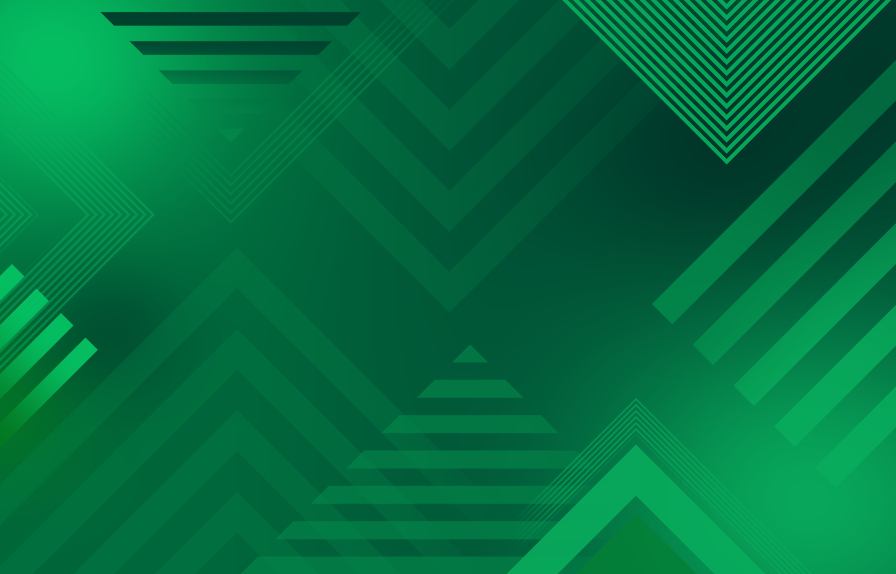
This background is drawn by a Shadertoy shader. Its source:

```glsl
// Green geometric backdrop: chevrons, striped triangles and diagonal bars over soft glows.

const vec3 FOREST = vec3(0.00, 0.40, 0.23);
const vec3 DEEP = vec3(0.00, 0.32, 0.21);
const vec3 SHADE = vec3(0.00, 0.19, 0.15);
const vec3 LEAF = vec3(0.01, 0.53, 0.29);
const vec3 EMERALD = vec3(0.03, 0.67, 0.36);
const vec3 BRIGHT = vec3(0.02, 0.76, 0.39);
const vec3 MOSS = vec3(0.01, 0.47, 0.13);

// Soft round falloff, 1 at the centre.
float glow(vec2 p, vec2 centre, vec2 radius) {
    vec2 q = (p - centre) / radius;
    return exp(-dot(q, q));
}

// Depth inside a right-angled wedge that opens along axis.
float wedge(vec2 p, vec2 tip, vec2 axis) {
    vec2 q = p - tip;
    return dot(q, axis) - abs(dot(q, vec2(-axis.y, axis.x)));
}

// Smooth mask of lo < d < hi.
float span(float d, float lo, float hi, float soft) {
    return smoothstep(-soft, soft, d - lo) * smoothstep(-soft, soft, hi - d);
}

// Smooth repeating stripes, each starting at a multiple of period.
float stripes(float d, float period, float duty, float soft) {
    float offset = abs(fract(d / period - 0.5 * duty + 0.5) - 0.5) * period;
    return 1.0 - smoothstep(-soft, soft, offset - 0.5 * duty * period);
}

// Glows and shadows beneath the shapes.
vec3 backdrop(vec2 p) {
    vec3 col = mix(FOREST, DEEP, smoothstep(0.35, 0.95, p.x));
    col = mix(col, SHADE, 0.90 * glow(p, vec2(1.27, 0.73), vec2(0.27, 0.23)));
    col = mix(col, SHADE, 0.75 * glow(p, vec2(1.54, 0.90), vec2(0.26, 0.30)));
    col = mix(col, EMERALD, 0.95 * glow(p, vec2(1.41, 0.13), vec2(0.38, 0.32)));
    col = mix(col, BRIGHT, 0.95 * glow(p, vec2(0.09, 0.90), vec2(0.30, 0.27)));
    col = mix(col, MOSS, 0.75 * glow(p, vec2(0.0, 0.29), vec2(0.16, 0.15)));
    return mix(col, SHADE, 0.45 * glow(p, vec2(0.19, 0.42), vec2(0.13, 0.12)));
}

// Wide faint chevrons across the middle.
vec3 wideChevrons(vec3 col, vec2 p, float soft) {
    float d = wedge(p, vec2(0.783, 0.455), vec2(0.0, 1.0));
    float fade = 1.0 - smoothstep(0.75, 1.20, p.x);
    float m = span(d, 0.0, 0.50, soft) * stripes(d, 0.141, 0.51, soft);
    col = mix(col, LEAF, m * (0.08 + 0.17 * fade) * smoothstep(0.42, 0.62, p.x));

    d = wedge(p, vec2(0.413, 0.569), vec2(0.0, -1.0));
    m = span(d, 0.0, 0.56, soft) * stripes(d, 0.142, 0.5, soft);
    return mix(col, LEAF, m * 0.27 * (1.0 - smoothstep(0.65, 0.92, p.x)));
}

// Triangles cut into level bars.
vec3 stripedTriangles(vec3 col, vec2 p, float soft) {
    vec2 tip = vec2(0.402, 0.752);
    float h = p.y - tip.y;
    float m = span(wedge(p, tip, vec2(0.0, 1.0)), 0.0, 1.0, soft);
    m *= span(h, 0.0, 0.228, soft) * stripes(h, 0.0508, 0.47, soft);
    col = mix(col, LEAF, m * 0.8 * (1.0 - smoothstep(0.02, 0.08, h)));
    col = mix(col, mix(DEEP, SHADE, 0.5), m * smoothstep(0.05, 0.20, h));

    tip = vec2(0.819, 0.400);
    h = tip.y - p.y;
    m = span(wedge(p, tip, vec2(0.0, -1.0)), 0.0, 1.0, soft);
    m *= stripes(h, 0.0616, 0.51, soft);
    return mix(col, LEAF, m * 0.62 * (1.0 - smoothstep(0.90, 1.15, p.x)));
}

// Chevrons built from fine parallel lines.
vec3 lineChevrons(vec3 col, vec2 p, float soft) {
    float d = wedge(p, vec2(0.402, 0.610), vec2(0.0, 1.0));
    float m = span(d, 0.0, 0.093, soft) * stripes(d, 0.0163, 0.35, soft);
    col = mix(col, LEAF, m * 0.6 * smoothstep(0.22, 0.36, p.x) * smoothstep(1.05, 0.85, p.y));

    d = wedge(p, vec2(0.270, 0.626), vec2(-1.0, 0.0));
    m = span(d, 0.0, 0.128, soft) + span(d, 0.203, 0.40, soft);
    col = mix(col, EMERALD, m * stripes(d, 0.0142, 0.42, soft) * 0.5);

    d = wedge(p, vec2(1.266, 0.713), vec2(0.0, 1.0));
    m = span(d, 0.0, 1.0, soft) * stripes(d, 0.0193, 0.52, soft);
    col = mix(col, EMERALD, m * 0.95);

    d = wedge(p, vec2(1.108, 0.307), vec2(0.0, -1.0));
    m = span(d, 0.0, 0.064, soft) * stripes(d, 0.0105, 0.4, soft);
    return mix(col, EMERALD, m * 0.65 * smoothstep(0.88, 1.0, p.x));
}

// Diagonal bars that end in a square cut.
vec3 diagonalBars(vec3 col, vec2 p, float soft) {
    float along = p.x + p.y, across = p.x - p.y;
    float m = span(along, 1.606, 4.0, soft) * span(across, 0.665, 1.311, soft);
    m *= stripes(across - 0.665, 0.1423, 0.5, soft);
    vec3 tint = mix(LEAF, EMERALD, smoothstep(0.75, 1.10, across));
    col = mix(col, tint, m * mix(0.90, 0.62, smoothstep(1.75, 2.35, along)));

    m = span(along, -1.0, 0.561, soft) * span(across, -0.53, -0.2195, soft);
    m *= stripes(-0.2195 - across, 0.0854, 0.51, soft);
    return mix(col, mix(MOSS, BRIGHT, smoothstep(0.22, 0.52, along)), m * 0.95);
}

void mainImage(out vec4 fragColor, in vec2 fragCoord) {
    vec2 p = fragCoord / iResolution.y;
    float soft = 0.8 / iResolution.y;
    vec3 col = wideChevrons(backdrop(p), p, soft);
    col = stripedTriangles(col, p, soft);
    col = lineChevrons(col, p, soft);
    col = diagonalBars(col, p, soft);

    // Solid chevron and the small peak inside it.
    float d = wedge(p, vec2(1.108, 0.2256), vec2(0.0, -1.0));
    col = mix(col, EMERALD, 0.9 * span(d, 0.0, 0.089, soft));
    col = mix(col, mix(LEAF, MOSS, 0.5), 0.8 * span(d, 0.120, 1.0, soft));
    fragColor = vec4(col, 1.0);
}
```
